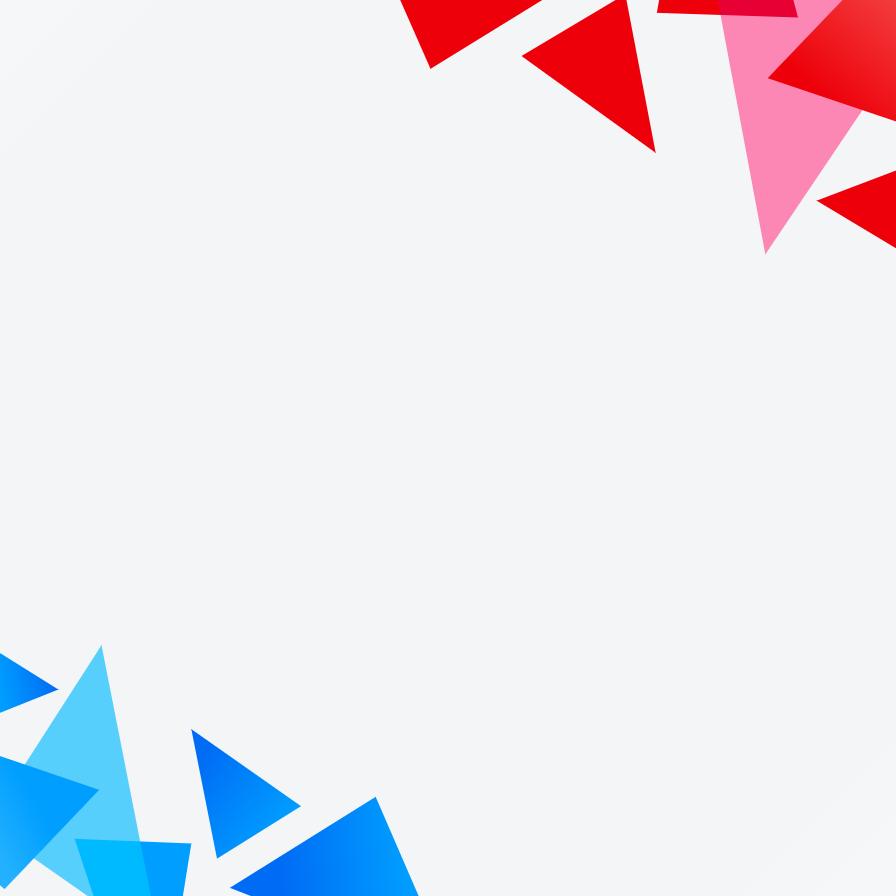
Write a Shadertoy shader that draws this background.

```glsl
#define GRID 768.0
#define PAPER vec3(0.957, 0.961, 0.969)
#define RED vec3(0.93, 0.0, 0.04)
#define CRIMSON vec3(0.90, 0.0, 0.20)
#define CORAL vec3(0.95, 0.24, 0.24)
#define PINK vec3(0.99, 0.53, 0.71)
#define SKY vec3(0.34, 0.81, 0.99)
#define CYAN vec3(0.0, 0.73, 1.0)
#define AZURE vec3(0.0, 0.62, 1.0)
#define COBALT vec3(0.0, 0.42, 0.96)

// Signed distance to the line a-b, positive on its right side
float edge(vec2 p, vec2 a, vec2 b) {
    vec2 d = normalize(b - a);
    return dot(p - a, vec2(d.y, -d.x));
}

// Convex shapes, corners in counterclockwise order
float triangle(vec2 p, vec2 a, vec2 b, vec2 c) {
    return max(edge(p, a, b), max(edge(p, b, c), edge(p, c, a)));
}

float quad(vec2 p, vec2 a, vec2 b, vec2 c, vec2 d) {
    return max(max(edge(p, a, b), edge(p, b, c)),
               max(edge(p, c, d), edge(p, d, a)));
}

// Antialiased coverage of a distance field
float cover(float dist) {
    float pixel = GRID / iResolution.y;
    return clamp(0.5 - dist / pixel, 0.0, 1.0);
}

// Linear colour ramp running from point a to point b
vec3 ramp(vec2 p, vec2 a, vec2 b, vec3 from, vec3 to) {
    vec2 d = b - a;
    return mix(from, to, clamp(dot(p - a, d) / dot(d, d), 0.0, 1.0));
}

void paint(inout vec3 color, float mask, vec3 ink) {
    color = mix(color, ink, mask);
}

// Warm cluster in the upper right corner
void paintWarm(inout vec3 color, vec2 p) {
    float pinkMask = cover(triangle(p, vec2(656, 550), vec2(825, 801), vec2(609, 801)));
    paint(color, pinkMask, PINK);

    float shard = triangle(p, vec2(369, 709), vec2(546, 818), vec2(321, 818));
    shard = min(shard, triangle(p, vec2(447, 720), vec2(562, 637), vec2(536, 773)));
    shard = min(shard, triangle(p, vec2(700, 596), vec2(800, 536), vec2(800, 634)));
    paint(color, cover(shard), RED);

    float strip = quad(p, vec2(563, 757), vec2(684, 753), vec2(671, 802), vec2(571, 802));
    paint(color, cover(strip), mix(RED, CRIMSON, pinkMask));

    float large = triangle(p, vec2(658, 701), vec2(827, 644), vec2(770, 818));
    paint(color, cover(large), ramp(p, vec2(700, 690), vec2(768, 768), RED, CORAL));
}

// Cool cluster in the lower left corner
void paintCool(inout vec3 color, vec2 p) {
    float skyMask = cover(triangle(p, vec2(87, 215), vec2(-12, 61), vec2(138, -44)));
    paint(color, skyMask, SKY);

    float tip = triangle(p, vec2(50, 177), vec2(-30, 227), vec2(-30, 145));
    paint(color, cover(tip), ramp(p, vec2(0, 170), vec2(50, 180), AZURE, COBALT));

    float kite = quad(p, vec2(85, 91), vec2(-50, 137), vec2(-50, 48), vec2(4, 6));
    vec3 kiteInk = ramp(p, vec2(0, 30), vec2(45, 55), mix(AZURE, SKY, 0.4), AZURE);
    paint(color, cover(kite), kiteInk);

    float strip = quad(p, vec2(64, 49), vec2(94, -42), vec2(150, -42), vec2(164, 45));
    paint(color, cover(strip), mix(AZURE, CYAN, skyMask));

    float shard = triangle(p, vec2(164, 143), vec2(186, 32), vec2(258, 77));
    paint(color, cover(shard), ramp(p, vec2(170, 120), vec2(245, 60), COBALT, AZURE));

    float wedge = quad(p, vec2(322, 85), vec2(197, 7), vec2(305, -35), vec2(374, -35));
    paint(color, cover(wedge), ramp(p, vec2(240, 20), vec2(350, 30), COBALT, AZURE));
}

void mainImage(out vec4 fragColor, in vec2 fragCoord) {
    vec2 p = GRID * fragCoord / iResolution.xy;

    // Pale sheet, slightly brighter in the two empty corners
    float corner = abs(p.x - p.y) / GRID;
    vec3 color = PAPER + 0.008 * smoothstep(0.75, 1.0, corner);

    paintWarm(color, p);
    paintCool(color, p);
    fragColor = vec4(color, 1.0);
}
```
